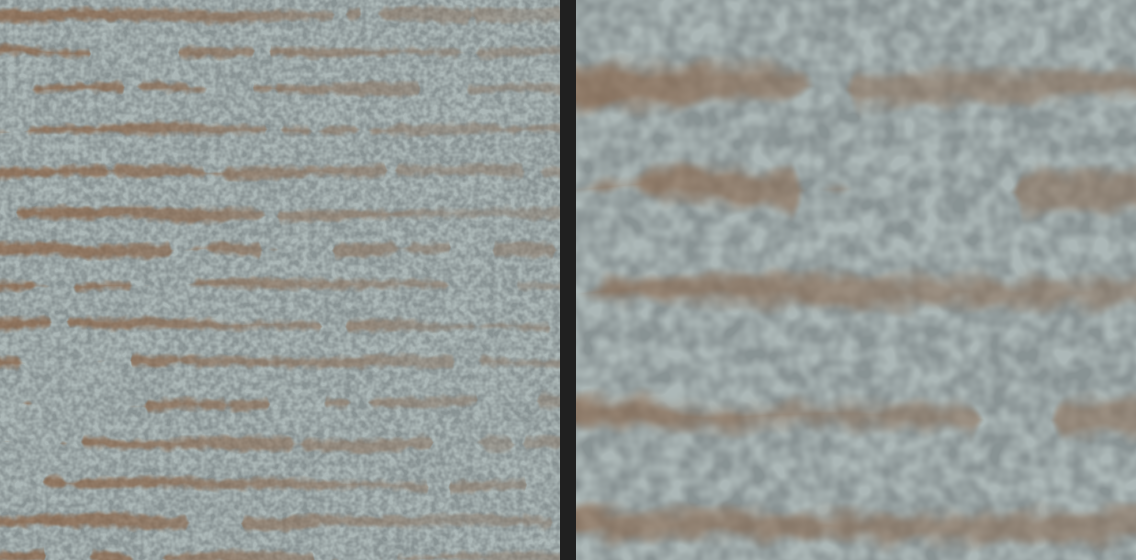
Left: the whole. Right: its middle third, enlarged.
Write a Shadertoy shader that draws this texture.

```glsl
// Weathered blue-grey surface crossed by broken, ragged brown streaks.
// Jittered rows of soft bands are cut into dashes by gradient noise, fade
// towards the right, and lie under a fine mottled grain.

#define ROW_PITCH 0.0695
#define ROW_JITTER 0.016
#define HALF_WIDTH 0.0085
#define EDGE_SOFTNESS 0.0065
#define GAP_THRESHOLD 0.24
#define GRAIN_SCALE 78.0
#define GRAIN_CONTRAST 1.0
#define SHADOW_GREY vec3(0.535, 0.575, 0.580)
#define LIGHT_GREY vec3(0.675, 0.722, 0.720)
#define STREAK_BROWN vec3(0.555, 0.445, 0.355)
#define STREAK_FADED vec3(0.565, 0.520, 0.470)

float hash(vec2 p) {
    vec3 q = fract(vec3(p.xyx) * 0.1031);
    q += dot(q, q.yzx + 33.33);
    return fract((q.x + q.y) * q.z);
}

vec2 gradient(vec2 cell) {
    float angle = 6.2832 * hash(cell + 17.0);
    return vec2(cos(angle), sin(angle));
}

float gradientNoise(vec2 p) {
    vec2 i = floor(p), f = fract(p);
    vec2 u = f * f * f * (f * (f * 6.0 - 15.0) + 10.0);
    vec2 e = vec2(1.0, 0.0);
    float a = dot(gradient(i), f);
    float b = dot(gradient(i + e.xy), f - e.xy);
    float c = dot(gradient(i + e.yx), f - e.yx);
    float d = dot(gradient(i + e.xx), f - e.xx);
    return mix(mix(a, b, u.x), mix(c, d, u.x), u.y);
}

// Noise that varies along one row only
float rowNoise(float x, float row, float seed) {
    return gradientNoise(vec2(x + seed, row * 7.0 + seed + 0.5));
}

// Coverage of one streak at point p
float streak(vec2 p, float row) {
    float center = row * ROW_PITCH + (hash(vec2(row, 3.0)) - 0.5) * ROW_JITTER;
    center += 0.009 * rowNoise(p.x * 3.0, row, 20.0);
    center += 0.006 * rowNoise(p.x * 13.0, row, 40.0);

    float halfWidth = HALF_WIDTH * mix(0.8, 1.25, hash(vec2(row, 8.0)));
    halfWidth += 0.007 * rowNoise(p.x * 6.0, row, 60.0);
    halfWidth += 0.007 * gradientNoise(p * vec2(55.0, 70.0) + 90.0);

    // Some rows are far more broken than others
    float breakage = 0.22 * pow(hash(vec2(row, 12.0)), 2.0);
    float cut = rowNoise(p.x * 8.0, row, 120.0)
              + 0.45 * rowNoise(p.x * 24.0, row, 150.0) + breakage;
    halfWidth -= 0.024 * smoothstep(GAP_THRESHOLD, GAP_THRESHOLD + 0.22, cut);

    float dist = abs(p.y - center) - halfWidth;
    return 1.0 - smoothstep(-EDGE_SOFTNESS, EDGE_SOFTNESS, dist);
}

void mainImage(out vec4 fragColor, in vec2 fragCoord) {
    vec2 p = fragCoord / iResolution.y;
    float across = fragCoord.x / iResolution.x;

    // Mottled grey ground
    float grain = gradientNoise(p * GRAIN_SCALE)
                + 0.6 * gradientNoise(p * GRAIN_SCALE * 1.9 + 31.0);
    float mottle = gradientNoise(p * vec2(14.0, 17.0) + 5.0);
    float tone = 0.5 + GRAIN_CONTRAST * grain + 0.25 * mottle;
    vec3 color = mix(SHADOW_GREY, LIGHT_GREY, clamp(tone, 0.0, 1.0));

    // Streaks from the nearest rows
    float nearest = floor(p.y / ROW_PITCH + 0.5);
    float coverage = 0.0;
    for (int k = -1; k <= 1; k++) {
        coverage = max(coverage, streak(p, nearest + float(k)));
    }

    // Paint wears thinner to the right and shows some grain
    float wear = smoothstep(0.0, 1.0, across);
    float opacity = mix(0.95, 0.66, wear)
                  + 0.35 * gradientNoise(p * vec2(7.0, 12.0) + 70.0) * across;
    vec3 paint = mix(STREAK_BROWN, STREAK_FADED, wear) + 0.04 * grain;
    color = mix(color, paint, coverage * clamp(opacity, 0.0, 1.0));

    fragColor = vec4(color, 1.0);
}
```
